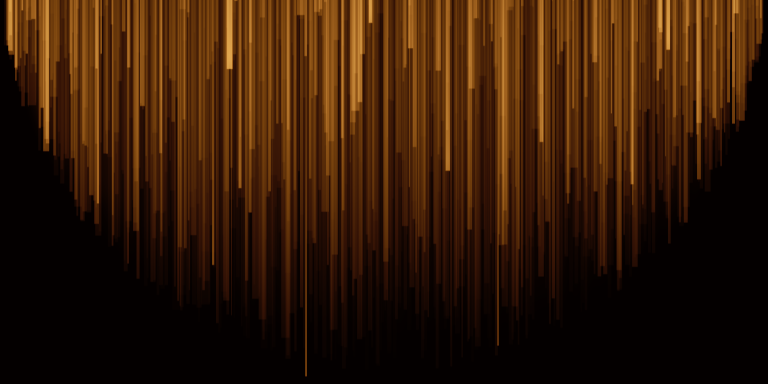
Write a Shadertoy shader that draws this background.

```glsl
// Golden rain: thin vertical light streaks hanging inside a dark round bowl.

const float BOWL_RADIUS = 0.99;     // in canvas heights
const float BOWL_CENTER_Y = 1.02;
const int   LAYERS = 10;
const float WIDEST_CELL = 0.030;    // column spacing of the first layer
const float FINEST_CELL = 0.010;    // column spacing of the last layer
const float FAINT_STREAK = 0.06;
const float STRONG_STREAK = 0.62;
const float HAZE = 0.13;
const float TAIL_FADE = 0.9;        // dimming upward from each tip

const vec3 BLACK  = vec3(0.015, 0.00, 0.00);
const vec3 UMBER  = vec3(0.20, 0.07, 0.02);
const vec3 BRONZE = vec3(0.33, 0.16, 0.03);
const vec3 AMBER  = vec3(0.47, 0.26, 0.05);
const vec3 GOLD   = vec3(0.65, 0.40, 0.13);
const vec3 PALE   = vec3(0.90, 0.67, 0.32);

// Accent streaks: x from the centre, tip height, half width, strength
const int ACCENTS = 11;
const vec4 ACCENT[ACCENTS] = vec4[](
    vec4(-0.402, 0.82, 0.0080, 1.00), vec4(-0.375, 0.51, 0.0040, 0.75),
    vec4(-0.445, 0.31, 0.0028, 0.65), vec4(-0.203, 0.02, 0.0024, 0.65),
    vec4( 0.297, 0.10, 0.0022, 0.55), vec4( 0.166, 0.555, 0.0060, 0.85),
    vec4( 0.646, 0.52, 0.0040, 0.75), vec4( 0.740, 0.87, 0.0050, 0.95),
    vec4(-0.745, 0.47, 0.0028, 0.70), vec4( 0.410, 0.63, 0.0050, 0.80),
    vec4(-0.035, 0.94, 0.0050, 0.95));

float hash(vec2 p) {
    vec3 q = fract(p.xyx * vec3(0.1031, 0.1030, 0.0973));
    q += dot(q, q.yzx + 33.33);
    return fract((q.x + q.y) * q.z);
}

// Lower edge of the bowl at a horizontal position
float bowlFloor(float x) {
    return BOWL_CENTER_Y - sqrt(max(BOWL_RADIUS * BOWL_RADIUS - x * x, 0.0));
}

// Box-filtered bar with a cut lower end
float streak(vec2 p, float x, float tip, float halfWidth, float pixel) {
    float dx = abs(p.x - x);
    float span = min(dx + 0.5 * pixel, halfWidth) - max(dx - 0.5 * pixel, -halfWidth);
    float body = clamp(span / pixel, 0.0, 1.0);
    float end = smoothstep(-pixel, pixel, p.y - tip);
    return body * end * exp(-TAIL_FADE * max(p.y - tip, 0.0));
}

vec3 heatColor(float heat) {
    float t = clamp(heat, 0.0, 1.0) * 5.0;
    vec3 c = mix(BLACK, UMBER, clamp(t, 0.0, 1.0));
    c = mix(c, BRONZE, clamp(t - 1.0, 0.0, 1.0));
    c = mix(c, AMBER, clamp(t - 2.0, 0.0, 1.0));
    c = mix(c, GOLD, clamp(t - 3.0, 0.0, 1.0));
    return mix(c, PALE, clamp(t - 4.0, 0.0, 1.0));
}

void mainImage(out vec4 fragColor, in vec2 fragCoord) {
    float pixel = 1.0 / iResolution.y;
    vec2 p = vec2(fragCoord.x - 0.5 * iResolution.x, fragCoord.y) * pixel;
    float light = smoothstep(0.02, 0.95, p.y);

    // Soft banded haze inside the bowl
    float bands = 0.7 + 0.2 * sin(p.x * 61.0) + 0.2 * sin(p.x * 143.0 + 2.0 * sin(p.x * 37.0));
    float inside = smoothstep(0.0, 0.2, p.y - bowlFloor(p.x));
    float shade = 1.0 - HAZE * bands * inside * light;

    // Random streaks, one per column in each layer
    for (int i = 0; i < LAYERS; i++) {
        float layer = float(i);
        float cell = mix(WIDEST_CELL, FINEST_CELL, layer / float(LAYERS - 1));
        float column = floor(p.x / cell + layer * 0.37);
        vec2 seed = vec2(column + 311.0, layer * 17.0 + 5.0);
        float halfWidth = cell * mix(0.12, 0.38, hash(seed));
        float left = (column - layer * 0.37) * cell;
        float x = left + mix(halfWidth, cell - halfWidth, hash(seed + 41.3));
        float tip = mix(bowlFloor(x), 1.08, pow(hash(seed + 87.1), 1.35));
        float strength = mix(FAINT_STREAK, STRONG_STREAK, pow(hash(seed + 131.7), 3.5));
        shade *= 1.0 - strength * (0.1 + 1.05 * light) * streak(p, x, tip, halfWidth, pixel);
    }

    // Accent streaks with a faint glow
    for (int i = 0; i < ACCENTS; i++) {
        vec4 a = ACCENT[i];
        float core = streak(p, a.x, a.y, a.z, pixel);
        float glow = 0.12 * light * exp(-abs(p.x - a.x) / 0.012) * smoothstep(-0.02, 0.04, p.y - a.y);
        shade *= 1.0 - a.w * min(0.9 * core + glow, 1.0);
    }

    fragColor = vec4(heatColor(1.0 - shade), 1.0);
}
```
